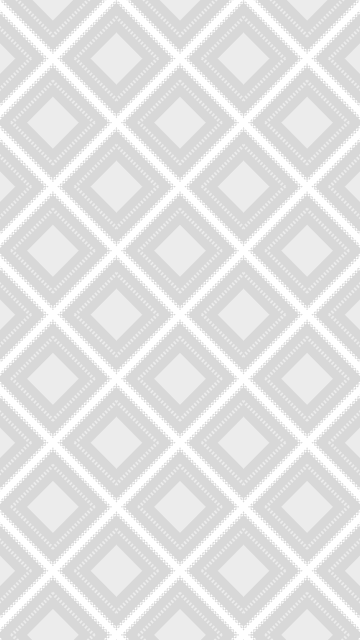
This pattern is drawn by a WebGL 2 fragment shader. Its source:

```glsl
#version 300 es
precision highp float;

// Lengths inside a tile are fractions of the tile side
#define PERIOD vec2(0.1986, 0.2001)
#define CENTER_Y 0.0080
#define CORE_HALF 0.203
#define RING_INNER 0.303
#define RING_OUTER 0.340
#define DASHES 25.0
#define BAND_HALF 0.036
#define TOOTH 0.014

uniform vec2 u_resolution;
out vec4 outColor;

const vec3 GROUND = vec3(0.847);
const vec3 PALE = vec3(0.925);
const vec3 WHITE = vec3(1.0);

// Antialiased coverage of the region where d < 0
float cover(float d, float pixel) {
    return clamp(0.5 - d / pixel, 0.0, 1.0);
}

// Evenly spaced dashes along a line, half filled
float dashes(float along, float phase, float pixel) {
    float offset = abs(fract(along * DASHES + phase + 0.5) - 0.5);
    return cover((offset - 0.25) / DASHES, pixel);
}

// Solid band with two staggered rows of square teeth
float toothedBand(float fromAxis, float along, float pixel) {
    float solid = cover(fromAxis - BAND_HALF, pixel);
    float innerRow = cover(fromAxis - BAND_HALF - TOOTH, pixel);
    float outerRow = cover(fromAxis - BAND_HALF - 2.0 * TOOTH, pixel);
    float teeth = (innerRow - solid) * dashes(along, 0.0, pixel);
    teeth += (outerRow - innerRow) * dashes(along, 0.5, pixel);
    return solid + teeth;
}

void main() {
    // Diagonal lattice: each unit square is one diamond tile
    vec2 p = (gl_FragCoord.xy - vec2(0.5 * u_resolution.x, 0.0)) / u_resolution.y;
    vec2 q = (p - vec2(0.0, CENTER_Y)) / PERIOD;
    vec2 tile = fract(vec2(q.x + q.y, q.x - q.y) + 0.5) - 0.5;
    float pixel = 1.414 / (PERIOD.x * u_resolution.y);

    vec2 side = abs(tile);
    float edge = max(side.x, side.y);
    float along = min(side.x, side.y);

    // Plain core and dashed ring
    float core = cover(edge - CORE_HALF, pixel);
    float ring = cover(edge - RING_OUTER, pixel) - cover(edge - RING_INNER, pixel);
    ring *= dashes(along, 0.0, pixel);

    // Crossing white bands on the tile borders
    float bands = max(toothedBand(0.5 - side.x, tile.y, pixel),
                      toothedBand(0.5 - side.y, tile.x, pixel));

    vec3 color = mix(GROUND, PALE, max(core, ring));
    color = mix(color, WHITE, bands);
    outColor = vec4(color, 1.0);
}
```
